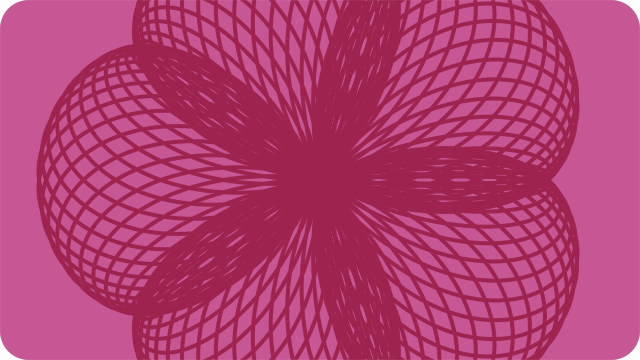
Write a WebGL 1 fragment shader that draws this background.

```glsl
precision highp float;
// Five-lobed guilloche rosette of crimson lines on a pink rounded card.

uniform vec2 u_resolution;

const float PI = 3.14159265;
const float LOBE_ANGLE = 2.0 * PI / 5.0;
const int LOOPS = 24;

const vec3 PINK = vec3(0.78, 0.34, 0.58);
const vec3 CRIMSON = vec3(0.62, 0.14, 0.31);
const vec3 PAPER = vec3(1.0);

// Signed distance to a box with rounded corners.
float roundedBox(vec2 p, vec2 halfSize, float radius) {
  vec2 q = abs(p) - halfSize + radius;
  return length(max(q, 0.0)) + min(max(q.x, q.y), 0.0) - radius;
}

// Approximate distance to the petal r = reach * cos(k * angle).
float petalDistance(float r, float angle, float reach, float k) {
  float a = clamp(k * angle, -PI, PI);
  float slope = reach * k * sin(a) / max(r, 0.001);
  return abs(r - reach * cos(a)) / sqrt(1.0 + slope * slope);
}

// Nearest line of one lobe: petals swing sideways and narrow as they do.
float lobeDistance(float r, float angle) {
  float nearest = 10.0;
  for (int i = 0; i < LOOPS; i++) {
    float phase = PI * ((float(i) + 0.5) / float(LOOPS) - 0.5);
    float swing = sin(phase);
    float reach = 0.783 - 0.16 * swing * swing;
    float k = 1.667 / cos(phase);
    nearest = min(nearest, petalDistance(r, angle - 0.617 * swing, reach, k));
  }
  return nearest;
}

// Fold the plane into one sector and include both neighbouring lobes.
float rosetteDistance(vec2 p) {
  float r = length(p);
  float theta = atan(p.y, -p.x + 0.00001);
  float sector = mod(theta + 0.5 * LOBE_ANGLE, LOBE_ANGLE) - 0.5 * LOBE_ANGLE;
  float nearest = 10.0;
  for (int n = -1; n <= 1; n++) {
    nearest = min(nearest, lobeDistance(r, sector - float(n) * LOBE_ANGLE));
  }
  return nearest;
}

// Coverage of the region where the distance is negative.
float coverage(float d, float pixel) {
  return 1.0 - smoothstep(-0.7 * pixel, 0.7 * pixel, d);
}

void main() {
  float pixel = 1.0 / u_resolution.y;
  vec2 p = (gl_FragCoord.xy - 0.5 * u_resolution) * pixel;
  vec2 halfSize = 0.5 * u_resolution * pixel;

  // Rosette lines with a solid hub
  float line = rosetteDistance(p) - 0.0056;
  float hub = length(p) - 0.11;
  vec3 color = mix(PINK, CRIMSON, coverage(min(line, hub), pixel));

  // Rounded card corners
  float card = coverage(roundedBox(p, halfSize, 0.08), pixel);
  gl_FragColor = vec4(mix(PAPER, color, card), 1.0);
}
```
